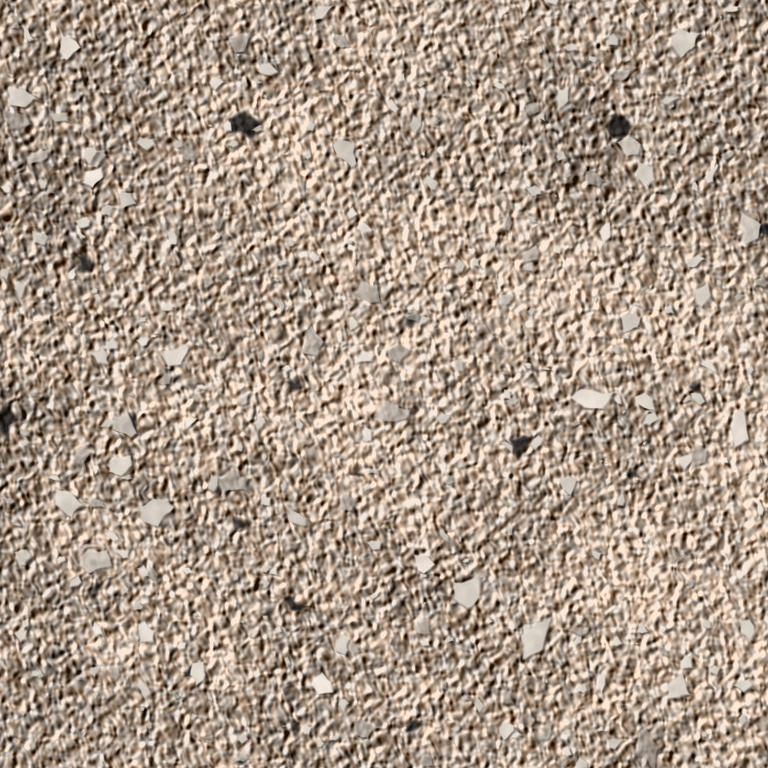
Give the GLSL for this texture, as a WebGL 1 fragment shader.

```glsl
precision highp float;
// Coarse beach sand in low sunlight, strewn with pale shell chips and a few dark pits.
// Grains are embossed value noise; chips and pits are random convex polygons
// scattered on jittered grids, with short shadows falling to the lower right.
uniform vec2 u_resolution;

float hash(vec2 p) {
  return fract(sin(dot(p, vec2(127.1, 311.7))) * 43758.5453);
}

float noise(vec2 p) {
  vec2 i = floor(p), f = fract(p);
  f = f * f * (3.0 - 2.0 * f);
  return mix(mix(hash(i), hash(i + vec2(1.0, 0.0)), f.x),
             mix(hash(i + vec2(0.0, 1.0)), hash(i + vec2(1.0, 1.0)), f.x), f.y);
}

mat2 rotation(float a) {
  float c = cos(a), s = sin(a);
  return mat2(c, s, -s, c);
}

// Slope of a rough height field towards the light at the upper left
float emboss(vec2 p, float scale, float turn) {
  vec2 stepToShade = vec2(0.45, -0.26);
  vec2 q = p * scale * vec2(1.0, 0.8);
  mat2 m = rotation(turn);
  return noise(m * (q + stepToShade)) - noise(m * (q - stepToShade));
}

// Nearest scattered polygon: x is its signed distance, y its random id
vec2 chips(vec2 p, float scale, float density, float minSize, float maxSize, float seed) {
  vec2 nearest = vec2(1.0, 0.0);
  vec2 cell = floor(p * scale);
  for (int j = -1; j <= 1; j++) {
    for (int i = -1; i <= 1; i++) {
      vec2 c = cell + vec2(float(i), float(j));
      vec2 key = c + seed;
      if (hash(key) > density) continue;
      float id = hash(key + 3.7);
      vec2 center = c + 0.1 + 0.8 * vec2(hash(key + 11.3), hash(key + 23.9));
      vec2 q = rotation(6.283 * hash(key + 31.1)) * (p * scale - center);
      q.x *= mix(0.45, 1.1, hash(key + 41.7));
      float size = mix(minSize, maxSize, id * id);
      float d = -1.0;
      for (int k = 0; k < 5; k++) {
        float side = float(k);
        float a = (side + 0.7 * hash(key + side * 5.3)) * 1.2566;
        float reach = size * (0.65 + 0.55 * hash(key + side * 7.9 + 2.0));
        d = max(d, dot(q, vec2(cos(a), sin(a))) - reach);
      }
      if (d / scale < nearest.x) nearest = vec2(d / scale, id);
    }
  }
  return nearest;
}

// Lay pale chips with a soft shadow over the sand, some of them half buried
vec3 layChips(vec3 color, vec2 p, float scale, float density, float maxSize, float seed) {
  vec2 chip = chips(p, scale, density, 0.06, maxSize, seed);
  vec2 shade = chips(p + vec2(-0.003, 0.0025), scale, density, 0.06, maxSize, seed);
  color *= 1.0 - 0.38 * (1.0 - smoothstep(-0.002, 0.002, shade.x));
  float cover = 1.0 - smoothstep(-0.0018, 0.0014, chip.x);
  float exposed = mix(0.5, 0.95, smoothstep(0.1, 0.5, fract(chip.y * 29.7)));
  vec3 shell = mix(vec3(0.82, 0.79, 0.75), vec3(0.95, 0.91, 0.87), fract(chip.y * 17.3));
  shell += 0.1 * (noise(p * 80.0) - 0.5);
  return mix(color, shell, cover * exposed);
}

void main() {
  vec2 p = gl_FragCoord.xy / u_resolution.y;

  // Bend the grid a little so grains look irregular
  vec2 warp = vec2(noise(p * 70.0), noise(p * 70.0 + 37.0)) - 0.5;
  vec2 g = p + 0.0045 * warp;

  // Sand brightness: fine grains over clumps and broad patches
  float patches = 0.5 * noise(p * 5.0 + 4.0) + 0.5 * noise(p * 13.0 + 9.0) - 0.5;
  float clumps = noise(p * 38.0 + 15.0) - 0.5;
  float light = 0.598 + 0.26 * patches + 0.13 * clumps;
  light += 0.56 * emboss(g, 158.0, 0.3) + 0.42 * emboss(g + 3.1, 245.0, 0.9);
  light += 0.22 * (noise(g * 135.0 + 51.0) - 0.5);
  light = clamp(light, 0.05, 0.91);

  // Peach to grey tint, varying by grain and faintly by patch
  float warmth = 1.0 + 0.9 * (noise(g * 120.0 + 70.0) - 0.5) + 0.4 * patches;
  vec3 color = light + vec3(0.072, 0.0, -0.062) * warmth;

  // Dark pits, very rare except in one disturbed spot
  vec2 spot = p - vec2(0.84, 0.41);
  float crowd = 0.004 + 0.5 * exp(-dot(spot, spot) / 0.002);
  float pit = chips(p + 0.012 * warp, 27.0, crowd, 0.12, 0.38, 83.0).x;
  float depth = 1.0 - smoothstep(-0.004, 0.003, pit);
  color = mix(color, color * 0.2 + vec3(0.01, 0.01, 0.015), 0.92 * depth);

  // Shell chips, small then large
  color = layChips(color, p + 0.005 * warp, 34.0, 0.3, 0.24, 19.0);
  color = layChips(color, p + 0.007 * warp, 14.0, 0.62, 0.2, 57.0);

  gl_FragColor = vec4(clamp(color, 0.0, 1.0), 1.0);
}
```
